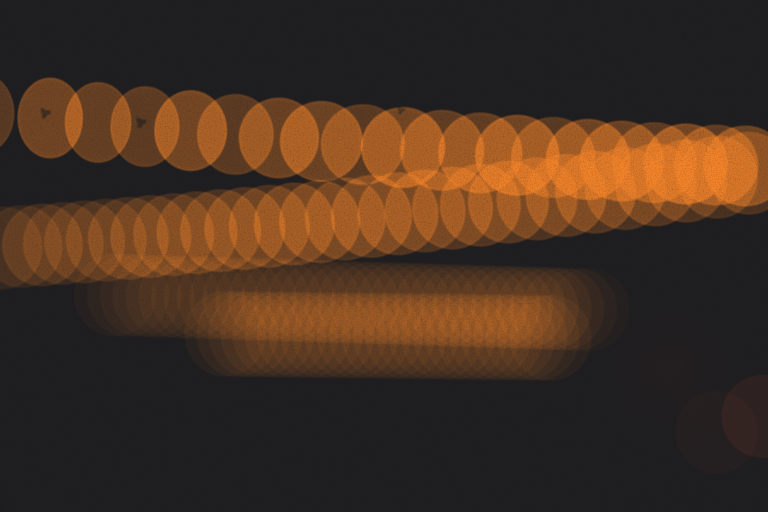
Write a Shadertoy shader that draws this background.

```glsl
// Overlapping out-of-focus amber lights trailing across a dark night.
// Four loops place translucent discs along gently curved paths; their light
// is summed, softly limited, grained and tinted over a charcoal ground.

#define RADIUS 0.081
#define RIM_GAIN 0.16
#define GRAIN_SCALE 300.0
#define GRAIN_GAIN 0.20
#define LIGHT_LIMIT 1.25
#define NIGHT vec3(0.118, 0.114, 0.123)
#define AMBER vec3(0.650, 0.310, 0.028)
#define EMBER vec3(0.200, 0.055, 0.020)

float hash(vec2 p) {
    p = fract(p * vec2(0.1031, 0.1137));
    p += dot(p, p.yx + 33.33);
    return fract((p.x + p.y) * p.x * 43.7);
}

// Distance to the nearest jittered point in a grid of cells
float cellular(vec2 p) {
    vec2 cell = floor(p);
    float nearest = 2.0;
    for (int y = -1; y <= 1; y++)
    for (int x = -1; x <= 1; x++) {
        vec2 c = cell + vec2(x, y);
        vec2 point = c + vec2(hash(c), hash(c + 71.7));
        nearest = min(nearest, length(p - point));
    }
    return nearest;
}

// Translucent ellipse with a fine, slightly brighter rim
float disc(vec2 p, vec2 center, vec2 radius) {
    float d = (length((p - center) / radius) - 1.0) * radius.y;
    float soft = 0.001 + 0.8 / iResolution.y;
    float rim = exp(-abs(d + 0.003) / 0.0025);
    return (1.0 - smoothstep(-soft, soft, d)) * (1.0 + RIM_GAIN * rim);
}

// Small uneven spot of lens dust
float dust(vec2 p, vec2 center, float size) {
    vec2 q = p - center;
    float wobble = 1.0 + 0.3 * sin(3.0 * atan(q.y, q.x) + 1.0);
    return 1.0 - smoothstep(0.5, 1.2, length(q) / (size * wobble));
}

// Upper trail: large, well separated discs, closing up to the right
float upperTrail(vec2 p) {
    float light = 0.0;
    for (int i = -1; i < 19; i++) {
        float k = float(i);
        float x = 0.098 + 0.0947 * k - 0.00107 * k * k;
        if (i < 0) x -= 0.038;
        float y = 0.7695 - 0.0088 * k + 0.0002 * k * k;
        float width = mix(0.064, 0.082, smoothstep(0.0, 7.0, k));
        float power = 0.42 + 0.08 * sin(k * 2.4 + 0.8);
        light += power * disc(p, vec2(x, y), vec2(width, 0.079));
    }
    return light;
}

// Middle trail: tighter discs, climbing into the upper trail
float middleTrail(vec2 p) {
    float light = 0.0;
    for (int i = 0; i < 30; i++) {
        float k = float(i);
        float x = 0.004 + 0.0387 * k + 0.0004 * k * k;
        float y = 0.5156 + 0.07 * x + 0.0205 * x * x;
        float power = mix(0.14, 0.25, smoothstep(0.0, 0.65, x));
        power *= 0.85 + 0.35 * hash(vec2(k, 4.0));
        light += power * disc(p, vec2(x, y), vec2(0.079, RADIUS));
    }
    return light;
}

// Lower band: two dense trails whose overlap makes a bright bar
float lowerBand(vec2 p) {
    float light = 0.0;
    for (int i = 0; i < 38; i++) {
        float t = float(i) / 37.0;
        vec2 center = mix(vec2(0.225, 0.424), vec2(1.150, 0.395), t);
        float power = mix(0.045, 0.070, t) * (1.0 - 0.5 * smoothstep(0.92, 1.0, t));
        light += power * disc(p, center, vec2(0.080, RADIUS));
    }
    for (int i = 0; i < 28; i++) {
        float t = float(i) / 27.0;
        vec2 center = mix(vec2(0.440, 0.348), vec2(1.075, 0.340), t);
        light += 0.062 * disc(p, center, vec2(0.080, 0.084));
    }
    return light;
}

void mainImage(out vec4 fragColor, in vec2 fragCoord) {
    vec2 p = fragCoord / iResolution.xy * vec2(1.5, 1.0);

    float light = upperTrail(p) + middleTrail(p) + lowerBand(p);
    light /= pow(1.0 + pow(light / LIGHT_LIMIT, 4.0), 0.25);

    // Dust and sensor grain
    float dirt = dust(p, vec2(0.088, 0.779), 0.010)
               + dust(p, vec2(0.275, 0.761), 0.010)
               + 0.7 * dust(p, vec2(0.783, 0.785), 0.008);
    light *= 1.0 - 0.6 * min(dirt, 1.0);
    float grain = 0.5 - cellular(p * GRAIN_SCALE);
    light *= 1.0 + GRAIN_GAIN * grain;

    // Faint red ghosts at the lower right
    float ghost = 0.30 * disc(p, vec2(1.490, 0.187), vec2(RADIUS))
                + 0.12 * disc(p, vec2(1.400, 0.155), vec2(RADIUS))
                + 0.10 * exp(-dot(p - vec2(1.31, 0.28), p - vec2(1.31, 0.28)) / 0.005);

    vec3 color = NIGHT + AMBER * light + EMBER * ghost;
    fragColor = vec4(color + 0.008 * grain, 1.0);
}
```
